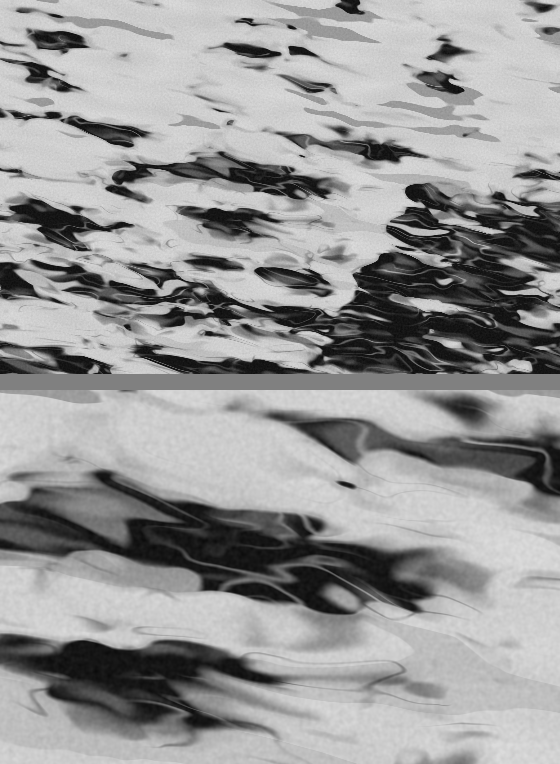
Top: the whole. Bottom: its middle third, enlarged.
Reproduce this texture procedurally as a WebGL 2 fragment shader.

```glsl
#version 300 es
precision highp float;
// Rippled water in black and white: pale reflections broken by dark slanted pools.
// Stretched, domain-warped gradient noise is cut into pools by a broad bias field;
// soft veins, thin grey patches, glints and fine grain are laid over it.

uniform vec2 u_resolution;
out vec4 fragColor;

vec2 hashGradient(vec2 cell) {
    vec3 h = fract(cell.xyx * vec3(.1031, .1030, .0973));
    h += dot(h, h.yzx + 33.33);
    return fract((h.xx + h.yz) * h.zy) * 2. - 1.;
}

// Gradient noise, roughly -0.8 to 0.8
float noise(vec2 p) {
    vec2 i = floor(p), f = p - i;
    vec2 u = f * f * f * (f * (f * 6. - 15.) + 10.);
    float a = dot(hashGradient(i), f);
    float b = dot(hashGradient(i + vec2(1, 0)), f - vec2(1, 0));
    float c = dot(hashGradient(i + vec2(0, 1)), f - vec2(0, 1));
    float d = dot(hashGradient(i + 1.), f - 1.);
    return 1.4 * mix(mix(a, b, u.x), mix(c, d, u.x), u.y);
}

vec2 noise2(vec2 p) {
    return vec2(noise(p + 37.3), noise(p + 91.7));
}

float bump(float x) {
    return exp(-x * x);
}

// Where the water tends to be dark (positive) or pale (negative)
float poolBias(vec2 p) {
    float bias = mix(-.14, -.43, smoothstep(.1, .8, p.y));
    float ribbonX = .79 + .56 * p.y + .06 * noise(vec2(p.y * 8., 4.4));
    float right = smoothstep(-.02, .08, p.x - ribbonX)
                * smoothstep(.57, .48, p.y + .1 * (p.x - 1.1));
    float band = bump((p.y - .27 + .17 * p.x) / .03) * smoothstep(1.1, .9, p.x);
    vec2 middle = (p - vec2(.62, .55)) / vec2(.38, .075);
    middle.y += middle.x * .8;
    float ribbon = bump((p.x - ribbonX) / .035)
                 * smoothstep(.10, .17, p.y) * smoothstep(.60, .52, p.y);
    return bias + .52 * right + .5 * band + .36 * bump(length(middle)) - .8 * ribbon;
}

void main() {
    vec2 p = gl_FragCoord.xy / u_resolution.y;

    // Slant the ripples, then bend them at three scales
    vec2 q = vec2(p.x, p.y + .16 * p.x);
    vec2 bend = noise2(q * vec2(5, 12)) * vec2(.06, .02);
    q += bend;
    q += noise2(q * vec2(13, 30)) * vec2(.028, .009);
    q += noise2(q * vec2(30, 60)) * vec2(.008, .003);

    // Pool depth: above zero is dark water
    float depth = noise(q * vec2(3.6, 15) + 3.)
                + .62 * noise(q * vec2(8, 28) + 11.)
                + .36 * noise(q * vec2(19, 56) + 23.)
                + poolBias(p + bend);
    float low = smoothstep(.72, .4, p.y);

    // Pale water: soft shading, thin grey patches, swirled midtones
    float pale = .81 - .10 * smoothstep(-.3, -.02, depth)
               + .04 * noise(q * vec2(8, 24) + 71.);
    float patchField = noise(q * vec2(2.9, 21) + 60.)
                     + .25 * noise(q * vec2(12, 50) + 64.);
    pale = mix(pale, .60, smoothstep(.28, .33, patchField) * (1. - .7 * low));
    float swirl = noise(q * vec2(9, 30) + 130.) + .4 * noise(q * vec2(20, 60) + 133.);
    float swirlArea = low * smoothstep(-.55, -.1, depth);
    pale = mix(pale, .44, .85 * swirlArea * smoothstep(.16, .42, swirl));
    pale -= .2 * swirlArea * smoothstep(.09, .0, abs(swirl + .2));

    // Dark water: grey streaks, soft contour veins and bright glints
    float streak = noise(q * vec2(9, 36) + 150.) + .4 * noise(q * vec2(22, 80) + 155.);
    float contour = noise(q * vec2(6, 24) + 180.) + .3 * noise(q * vec2(16, 60) + 185.);
    float dark = .08 + .27 * smoothstep(.02, .55, streak);
    float veinArea = smoothstep(-.3, .3, noise(q * vec2(6, 12) + 210.));
    dark += .36 * veinArea * smoothstep(.075, .0, abs(contour - .12));
    dark += .18 * veinArea * smoothstep(.06, .0, abs(contour + .18));
    dark = mix(dark, .74, low * smoothstep(.33, .46, contour));

    // Pool edges range from crisp to smeared
    float blur = mix(.05, .2, smoothstep(-.1, .5, noise(q * vec2(6, 16) + 240.)));
    float tone = mix(pale, dark, smoothstep(-blur, blur, depth - .02));

    // Film grain
    tone += .035 * noise(p * 170.) + .025 * noise(p * 290. + 5.);
    fragColor = vec4(vec3(clamp(tone, .04, .86)), 1);
}
```
